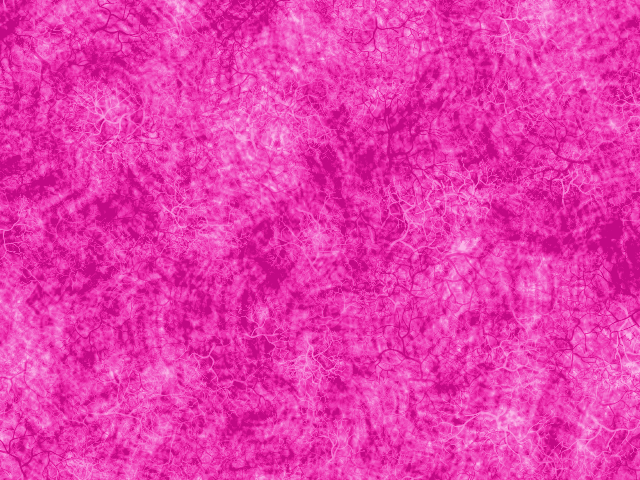
A Shadertoy shader for this texture:

```glsl
// Pink marbled thicket: pale and dark branching trees over cloudy, fibrous ground.
// A single tone value is built from clouds, cellular fibres, curved hairs and groves
// of folded fractal trees, then coloured through a ramp from magenta to pale pink.

const float BASE_TONE = -0.08;
const float CLOUD_SCALE = 4.0;      // clouds per canvas height
const float CLOUD_GAIN = 3.7;
const float FIBRE_SCALE = 12.0;     // coarsest fibre cells per canvas height
const float FIBRE_GAIN = 0.42;
const float HAIR_SCALE = 85.0;      // coarsest hairs per canvas height
const float HAIR_GAIN = 1.35;
const float HAIR_STRETCH = 0.11;
const float GRAIN_SCALE = 210.0;
const float GRAIN_GAIN = 1.2;
const float GROVE_CELL = 0.075;     // spacing of the smallest trees
const float GROVE_GROWTH = 1.17;    // spacing ratio between groves
const int GROVES = 8;
const int FORKS = 8;
const float TRUNK = 0.024;          // half width of a trunk in tree units
const float LIMB = 0.29;            // length of a trunk in tree units
const float SHRINK = 1.28;          // size ratio from limb to branch
const float BEND = 4.0;             // curl of the limbs
const float SOFT = 0.0022;          // edge softness
const float DARK_TONE = -2.2;
const float PALE_TONE = 2.6;
const float CANOPY_GAIN = 0.32;

const vec3 RAMP[7] = vec3[7](
    vec3(0.76, 0.04, 0.52), vec3(0.88, 0.11, 0.61), vec3(0.93, 0.21, 0.69),
    vec3(0.94, 0.31, 0.74), vec3(0.95, 0.41, 0.79), vec3(0.96, 0.54, 0.84),
    vec3(0.98, 0.70, 0.90));

float hash1(float x) { return fract(sin(x * 91.7 + 1.3) * 4375.5); }

vec2 hash2(vec2 p) {
    vec3 q = fract(p.xyx * vec3(0.1031, 0.1030, 0.0973));
    q += dot(q, q.yzx + 33.33);
    return fract((q.xx + q.yz) * q.zy);
}

mat2 turn(float a) {
    float c = cos(a), s = sin(a);
    return mat2(c, s, -s, c);
}

float valueNoise(vec2 p) {
    vec2 i = floor(p), f = fract(p);
    f = f * f * (3.0 - 2.0 * f);
    vec2 e = vec2(0.0, 1.0);
    return mix(mix(hash2(i).x, hash2(i + e.yx).x, f.x),
               mix(hash2(i + e.xy).x, hash2(i + e.yy).x, f.x), f.y);
}

float clouds(vec2 p) {
    float sum = 0.0, gain = 0.5;
    for (int i = 0; i < 4; i++) {
        sum += gain * (valueNoise(p) - 0.5);
        p = turn(0.7) * p * 2.0 + 11.3;
        gain *= 0.62;
    }
    return sum;
}

// Thin borders between stretched random cells
float cellBorder(vec2 p) {
    vec2 i = floor(p), f = fract(p);
    float near = 9.0, next = 9.0;
    for (int y = -1; y <= 1; y++)
    for (int x = -1; x <= 1; x++) {
        vec2 o = vec2(x, y);
        float d = length(o + hash2(i + o) - f);
        next = min(next, max(near, d));
        near = min(near, d);
    }
    return 1.0 - smoothstep(0.01, 0.15, next - near);
}

// Alternating pale and dark fibres, bent by sines
float fibres(vec2 p) {
    float sum = 0.0, scale = FIBRE_SCALE;
    for (int i = 0; i < 6; i++) {
        float k = float(i);
        vec2 q = turn(k * 1.9) * p * scale + k * 17.0;
        q += 0.5 * sin(q.yx * 1.3 + k) + 0.25 * sin(q.yx * 2.9 + 2.0 * k);
        sum += (mod(k, 2.0) * 2.0 - 1.0) * cellBorder(q * vec2(1.0, 0.6));
        scale *= 1.35;
    }
    return sum;
}

// Bundles of fine curved hairs crossing in several directions
float hairs(vec2 p) {
    float sum = 0.0, scale = HAIR_SCALE;
    for (int i = 0; i < 6; i++) {
        float k = float(i);
        vec2 q = turn(k * 0.55 + 0.3) * p;
        q += 0.035 * sin(q.yx * 17.0 + k * 2.1) + 0.010 * sin(q.yx * 39.0 + k * 3.7);
        sum += valueNoise(q * scale * vec2(1.0, HAIR_STRETCH) + k * 23.0) - 0.5;
        scale *= 1.15;
    }
    return sum;
}

// Coverage of a forking tree that grows upward from a fading root
float tree(vec2 p, float seed, float soft) {
    float ink = 0.0, id = seed;
    p += 0.04 * sin(p.yx * 8.0 + seed * 40.0) + 0.018 * sin(p.yx * 21.0 + seed * 70.0);
    for (int i = 0; i < FORKS; i++) {
        float along = clamp(p.y, 0.0, LIMB);
        p.x -= (hash1(id + 0.2) - 0.5) * BEND * along * along;
        float width = TRUNK * mix(1.0, 0.7, along / LIMB);
        float d = length(p - vec2(0.0, along));
        float root = i == 0 ? smoothstep(0.0, 0.8 * LIMB, along) : 1.0;
        ink = max(ink, root * clamp((width - d) / soft + 0.5, 0.0, 1.0));
        p.y -= LIMB;
        p = turn((hash1(id + 0.5) - 0.5) * 0.7) * p;
        id = hash1(id + (p.x < 0.0 ? 0.31 : 0.77));
        p.x = abs(p.x);
        p = turn(mix(0.3, 0.95, id)) * p * SHRINK;
        soft *= SHRINK;
    }
    return ink;
}

// Trees scattered one per cell: x is ink, y is the haze around the crowns
vec2 grove(vec2 p, float cell, float seed) {
    vec2 home = floor(p / cell), sum = vec2(0.0);
    for (int y = -1; y <= 1; y++)
    for (int x = -1; x <= 1; x++) {
        vec2 id = home + vec2(x, y);
        vec2 place = hash2(id + seed), trait = hash2(id + seed + 57.0);
        float size = cell * mix(0.5, 0.85, trait.x);
        vec2 q = turn(6.283 * trait.y) * (p - (id + place) * cell) / size;
        if (dot(q, q) > 1.7) continue;
        float strength = mix(0.2, 0.95, hash1(place.x + trait.y));
        sum.x = max(sum.x, strength * tree(q, trait.x, SOFT / size));
        sum.y += strength * smoothstep(0.65, 0.0, length(q - vec2(0.0, 0.55)));
    }
    return sum;
}

vec3 ramp(float tone) {
    float x = (tone + 1.7) / 0.75;
    vec3 col = RAMP[0];
    for (int i = 1; i < 7; i++) col = mix(col, RAMP[i], clamp(x - float(i - 1), 0.0, 1.0));
    return col;
}

void mainImage(out vec4 fragColor, in vec2 fragCoord) {
    vec2 p = fragCoord / iResolution.y + 5.0;

    // Ground
    float tone = BASE_TONE + CLOUD_GAIN * clouds(p * CLOUD_SCALE);
    tone += FIBRE_GAIN * fibres(p) + HAIR_GAIN * hairs(p);
    tone += GRAIN_GAIN * (valueNoise(p * GRAIN_SCALE) - 0.5);

    // Groves, small to large, dark and pale in turn
    float cell = GROVE_CELL;
    for (int i = 0; i < GROVES; i++) {
        bool pale = i % 2 == 0;
        vec2 g = grove(p, cell, float(i) * 31.0);
        tone += (pale ? CANOPY_GAIN : -CANOPY_GAIN) * g.y;
        float depth = mix(0.5, 0.95, float(i) / float(GROVES - 1));
        tone = mix(tone, pale ? PALE_TONE : DARK_TONE, g.x * depth);
        cell *= GROVE_GROWTH;
    }

    fragColor = vec4(ramp(tone), 1.0);
}
```
